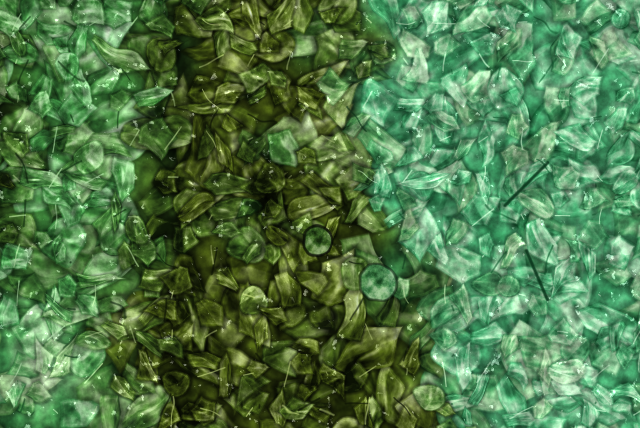
Give the GLSL for this texture, as a Shadertoy shader.

```glsl
// Heaped broken glass: olive shards in a dark central band between leaf green and pale emerald.

// Soft spots as centre and radii: green patches, then lit areas
const vec4 PATCHES[5] = vec4[](vec4(0.72, 0.89, 0.05, 0.05), vec4(0.64, 0.66, 0.07, 0.04),
    vec4(0.88, 0.64, 0.08, 0.08), vec4(0.57, 0.47, 0.05, 0.05), vec4(0.88, 0.35, 0.07, 0.07));
const vec4 LIGHTS[8] = vec4[](vec4(0.78, 0.68, 0.06, 0.06), vec4(0.3, 0.26, 0.05, 0.05),
    vec4(0.55, 0.89, 0.03, 0.05), vec4(0.98, 0.84, 0.04, 0.09), vec4(1.42, 0.87, 0.07, 0.04),
    vec4(1.3, 0.08, 0.06, 0.06), vec4(0.96, 0.07, 0.06, 0.04), vec4(0.1, 0.15, 0.1, 0.1));

float hash(vec2 p) { return fract(sin(dot(p, vec2(127.1, 311.7))) * 43758.5453); }
vec2 direction(float a) { return vec2(cos(a), sin(a)); }

float noise(vec2 p) {
    vec2 i = floor(p), f = fract(p);
    f = f * f * (3.0 - 2.0 * f);
    return mix(mix(hash(i), hash(i + vec2(1, 0)), f.x),
               mix(hash(i + vec2(0, 1)), hash(i + vec2(1, 1)), f.x), f.y);
}

// Fractal noise centred on zero
float fbm(vec2 p) {
    float sum = -0.47, gain = 0.5;
    for (int i = 0; i < 4; i++) {
        sum += gain * noise(p);
        p = mat2(1.6, 1.2, -1.2, 1.6) * p + 3.7;
        gain *= 0.5;
    }
    return sum;
}

float blob(vec2 p, vec4 spot) {
    vec2 q = (p - spot.xy) / spot.zw;
    return exp(-dot(q, q));
}

float segment(vec2 p, vec2 a, vec2 b) {
    vec2 ab = b - a;
    return length(p - a - ab * clamp(dot(p - a, ab) / dot(ab, ab), 0.0, 1.0));
}

// x = amount of green over olive, y = amount of emerald over leaf green
vec2 zones(vec2 p) {
    float ragged = 0.16 * (noise(p * 9.0) - 0.5);
    float right = smoothstep(-0.13, 0.07, p.x - 1.04 + 0.2 * p.y + ragged);
    float left = 0.88 * smoothstep(0.14, -0.1, p.x - 0.24 - 0.12 * p.y + ragged);
    float green = right + left * (1.0 - 0.8 * blob(p, vec4(0.0, 0.66, 0.07, 0.22)));
    for (int i = 0; i < 5; i++) green += 0.6 * blob(p, PATCHES[i]);
    float pale = right + 0.2 + 0.4 * blob(p, vec4(0.05, 0.12, 0.25, 0.2));
    return clamp(vec2(green, pale), 0.0, 1.0);
}

// Broad light and shade across the heap
float relief(vec2 p) {
    float sum = -0.24 * blob(p, vec4(0.41 + 0.02 * sin(9.0 * p.y), 0.5, 0.05, 2.0))
        - 0.35 * blob(p, vec4(0.625, 0.56, 0.05, 0.07)) - 0.25 * blob(p, vec4(0.82, 0.13, 0.08, 0.1))
        - 0.28 * blob(p, vec4(0.0, 0.62, 0.08, 0.2));
    for (int i = 0; i < 8; i++) sum += 0.28 * blob(p, LIGHTS[i]);
    return sum;
}

vec3 ramp(vec3 dark, vec3 middle, vec3 light, float tone) {
    vec3 body = mix(dark, middle, clamp(2.0 * tone, 0.0, 1.0));
    body = mix(body, light, clamp(2.0 * tone - 1.0, 0.0, 1.0));
    return mix(body, vec3(0.93, 0.98, 0.9), clamp(tone - 1.0, 0.0, 0.9));
}

vec3 glass(vec2 zone, float tone) {
    vec3 olive = ramp(vec3(0.04, 0.06, 0.01), vec3(0.29, 0.36, 0.08), vec3(0.64, 0.7, 0.4), tone);
    vec3 leaf = ramp(vec3(0.04, 0.13, 0.03), vec3(0.2, 0.47, 0.19), vec3(0.6, 0.82, 0.59), tone + 0.04);
    vec3 emerald = ramp(vec3(0.03, 0.27, 0.13), vec3(0.27, 0.61, 0.41), vec3(0.7, 0.87, 0.72), tone + 0.1);
    return mix(olive, mix(leaf, emerald, zone.y), zone.x);
}

// Irregular outline of five sides, or a disc; negative inside
float outline(vec2 q, float size, vec2 id) {
    float d = -1.0;
    for (int k = 0; k < 5; k++) {
        float n = float(k), r = hash(id + n * 1.7);
        d = max(d, dot(q, direction(1.2566 * n + 0.9 * r)) - size * (0.5 + 0.55 * r));
    }
    return mix(d, length(q) - size, step(0.88, hash(id + 9.1)));
}

// One layer of overlapping shards, laid over what lies below
vec3 shards(vec3 below, vec2 p, float scale, float cover, float seed, float light) {
    vec2 warp = vec2(noise(p * 19.0 + seed), noise(p * 19.0 + seed + 40.0)) - 0.5;
    vec2 grid = (p + 0.022 * warp) * scale;
    float blur = 1.3 * scale / iResolution.y;
    for (int k = 0; k < 9; k++) {
        vec2 cell = floor(grid) + vec2(k % 3, k / 3) - 1.0, id = cell + seed * 17.3;
        if (hash(id + 2.2) > cover) continue;
        float h = hash(id), turn = 6.283 * hash(id + 4.4);
        vec2 centre = cell + 0.2 + 0.6 * vec2(hash(id + 5.5), hash(id + 6.6));
        vec2 axis = direction(turn), offset = grid - centre;
        float stretch = mix(0.65, 1.1, hash(id + 7.7));
        vec2 q = vec2(dot(offset, axis) * stretch, dot(offset, vec2(-axis.y, axis.x)) / stretch);
        float d = outline(q, mix(0.4, 0.6, h), id);
        vec2 zone = zones(centre / scale);
        zone.x = clamp(zone.x + 0.5 * (hash(id + 8.8) - 0.5), 0.0, 1.0);

        // Facet slope, crease, streaks, rims and a glint
        float tone = 0.21 + light + 0.36 * h + 0.45 * q.x * sin(turn + 1.0);
        tone += 0.22 * smoothstep(-0.03, 0.03, q.y + 0.4 * q.x - 0.2 * (h - 0.5));
        tone += 0.3 * (noise(q * vec2(2.0, 11.0) + id) - 0.5) + 1.05 * fbm(q * 4.5 + id);
        tone += 0.18 * exp(-35.0 * abs(d + 0.07)) - 0.22 * exp(-40.0 * abs(d));
        tone += 0.9 * h * h * blob(q, vec4(0.3 * hash(id + 3.3) - 0.15, 0.0, 0.2, 0.06));
        below *= 1.0 - mix(0.45, 0.16, zone.x) * smoothstep(0.15, 0.0, d);
        below = mix(below, glass(zone, tone), 0.8 * smoothstep(blur, -blur, d));
    }
    return below;
}

// Slender strokes, at most one per cell
float slivers(vec2 p, float scale, float seed) {
    vec2 id = floor(p * scale) + seed, q = fract(p * scale) - 0.5 + 0.12 * (noise(p * 28.0) - 0.5);
    vec2 reach = 0.36 * hash(id + 1.3) * direction(6.283 * hash(id));
    return smoothstep(0.035, 0.0, segment(q, -reach, reach)) * step(0.4, hash(id + 5.7));
}

void mainImage(out vec4 fragColor, in vec2 fragCoord) {
    vec2 p = fragCoord / iResolution.y, zone = zones(p);
    float light = relief(p);
    vec3 color = glass(zone, 0.38 + 0.7 * fbm(p * 20.0) + light);
    for (float n = 0.0; n < 4.0; n++)
        color = shards(color, p, 6.3 + 3.3 * n, 1.0 - 0.2 * n, n + 1.0, light);

    // Cracks, bright edges, fine crackle and sparkle
    color = mix(color, glass(zone, 0.0), 0.65 * slivers(p, 9.0, 3.0));
    color = mix(color, glass(zone, 1.05), 0.6 * slivers(p + 0.37, 11.0, 8.0));
    color *= 1.06 + 1.1 * fbm(p * 46.0);
    color += 0.4 * smoothstep(0.19, 0.33, fbm(p * 60.0 + 9.0));

    // Two round bottle necks
    for (float n = 0.0; n < 2.0; n++) {
        vec2 q = p - mix(vec2(0.742, 0.437), vec2(0.883, 0.34), n);
        float d = length(q) - 0.034 - 0.009 * n + 0.006 * (noise(p * 50.0) - 0.5);
        vec3 inside = glass(vec2(0.55 + 0.35 * n, 0.2 + 0.5 * n), 0.58 + 2.0 * fbm(q * 60.0));
        color = mix(color, inside, 0.75 * smoothstep(0.003, -0.003, d));
        color *= 1.0 - mix(0.7, 0.45, n) * smoothstep(0.005, 0.001, abs(d));
    }

    // Long dark cracks in the emerald area
    float crack = min(segment(p, vec2(1.23, 0.414), vec2(1.279, 0.3)),
                      segment(p, vec2(1.18, 0.52), vec2(1.28, 0.62)));
    color = mix(color, vec3(0.03, 0.2, 0.1), 0.85 * smoothstep(0.006, 0.001, crack));
    fragColor = vec4(clamp(color, 0.0, 1.0), 1.0);
}
```
